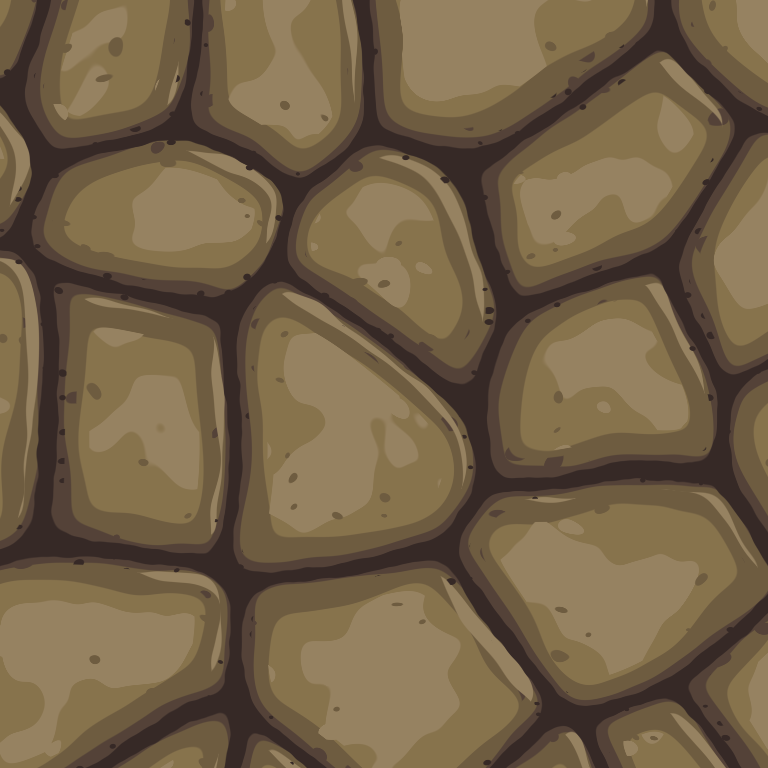
Give the GLSL for this texture, as a Shadertoy shader.

```glsl
vec2 hash2(vec2 p) {
    return fract(sin(vec2(dot(p, vec2(127.1, 311.7)), dot(p, vec2(269.5, 183.3)))) * 43758.5);
}

// Layered, turned and bent sines, roughly -1 to 1
float waves(vec2 p) {
    float sum = 0.0, amp = 0.6;
    for (int i = 0; i < 3; i++) {
        p = mat2(0.8, -0.6, 0.6, 0.8) * p * 1.6 + 1.7;
        sum += amp * sin(p.x + 1.4 * sin(p.y));
        amp *= 0.5;
    }
    return sum;
}

// Scattered oval flecks: positive inside, in units of p / scale
float flecks(vec2 p, float scale, float rarity) {
    p *= scale;
    vec2 id = floor(p);
    vec2 offset = p - id - 0.3 - 0.4 * hash2(id);
    float size = hash2(id + 7.0).x - rarity;
    if (size < 0.0) return -1.0;
    float radius = 0.12 + 0.18 * size / (1.0 - rarity);
    return (radius - length(offset * vec2(1.0, 1.3))) / scale;
}

vec2 stoneCentre(vec2 id) {
    return id + 0.5 + 0.76 * (hash2(id + 3.0) - 0.5);
}

// Rounded distance to the stone's border, and the direction of that border
float stoneEdge(vec2 p, out vec2 id, out vec2 facing) {
    vec2 base = floor(p);
    float nearest = 9.0;
    for (int y = -1; y <= 1; y++)
    for (int x = -1; x <= 1; x++) {
        vec2 cell = base + vec2(x, y);
        float d = distance(p, stoneCentre(cell));
        if (d < nearest) { nearest = d; id = cell; }
    }
    vec2 centre = stoneCentre(id);
    float total = 0.0;
    facing = vec2(0.0);
    for (int y = -2; y <= 2; y++)
    for (int x = -2; x <= 2; x++) {
        if (x == 0 && y == 0) continue;
        vec2 other = stoneCentre(id + vec2(x, y));
        vec2 normal = normalize(other - centre);
        float weight = exp(-24.0 * dot(0.5 * (centre + other) - p, normal));
        total += weight;
        facing += weight * normal;
    }
    facing /= total;
    return -log(total) / 24.0;
}

void mainImage(out vec4 fragColor, in vec2 fragCoord) {
    const vec3 crack = vec3(0.21, 0.16, 0.15);
    const vec3 shadow = vec3(0.33, 0.26, 0.22);
    const vec3 side = vec3(0.43, 0.36, 0.25);
    const vec3 top = vec3(0.53, 0.45, 0.30);
    const vec3 shine = vec3(0.59, 0.51, 0.38);

    float soft = 2.6 / iResolution.y;
    vec2 p = 3.5 * fragCoord / iResolution.y + vec2(4.0, 2.0);
    p += 0.06 * vec2(waves(p * 1.5), waves(p * 1.5 + 9.0));

    vec2 id, facing;
    float edge = stoneEdge(p, id, facing);
    vec2 q = p + 11.0 * hash2(id);
    vec2 bent = q + 0.03 * vec2(waves(q * 7.0), waves(q * 7.0 + 5.0));
    float lit = dot(facing, vec2(0.8, 0.6));

    // Flat top and its pale lobed patches
    float plateau = edge - 0.148 + 0.035 * waves(q * 3.0);
    vec3 col = mix(side, top, smoothstep(-soft, soft, plateau));
    float patches = min(edge - 0.17, 0.1 * waves(q * 4.5) + 0.6 * (edge - 0.25) - 0.005);
    patches = max(patches, min(edge - 0.14, flecks(bent, 4.0, 0.72)));
    col = mix(col, shine, smoothstep(-soft, soft, patches * 1.5));

    // Small pits
    float pits = min(edge - 0.12, flecks(bent + 2.0, 9.0, 0.9));
    col = mix(col, side, smoothstep(-soft, soft, pits));

    // Shaded foot of each stone with chips
    float foot = 0.06 - 0.02 * lit + 0.022 * waves(q * 3.5 + 4.0) - edge;
    foot = max(foot, min(0.11 - edge, flecks(bent + 5.0, 6.0, 0.7)));
    col = mix(col, shadow, smoothstep(-soft, soft, foot));

    // Bright rim towards the upper right
    float rim = 0.028 - 0.08 * (1.0 - lit) + 0.02 * waves(q * 4.0 + 8.0)
              - abs(edge - 0.073 - 0.01 * waves(q * 6.0));
    col = mix(col, shine, smoothstep(-soft, soft, rim));

    // Dark joints with rough borders and crumbs
    float joint = 0.031 + 0.01 * waves(p * 3.0) + 0.006 * waves(p * 15.0) - edge;
    joint = max(joint, min(0.065 - edge, flecks(p, 13.0, 0.75)));
    col = mix(col, crack, smoothstep(-soft, soft, joint));

    fragColor = vec4(col, 1.0);
}
```
